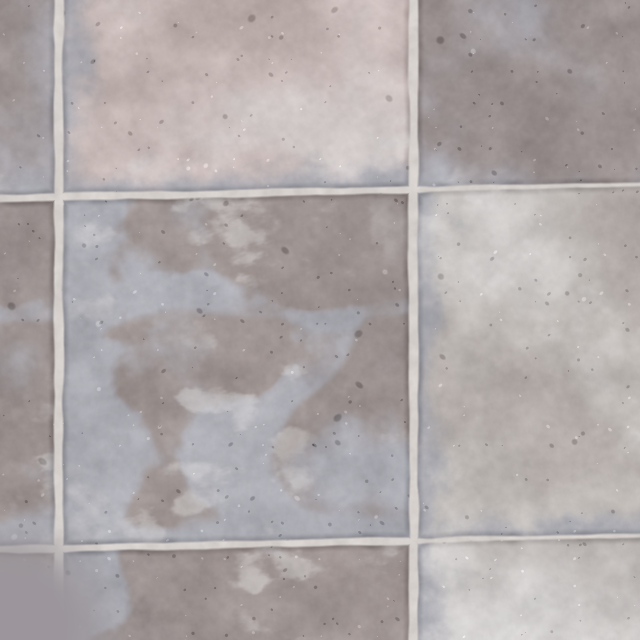
Write a three.js fragment shader that draws this texture.

```glsl
#define TILE vec2(0.554, 0.549)
#define ORIGIN vec2(0.092, 0.141)
#define ROW_TILT 0.022
#define JOINT_HALF vec2(0.0068, 0.0056)
#define JOINT_WOBBLE 0.005
#define SOFT 0.0025
#define GRAIN 0.055
#define PIT_LAYERS 3

varying vec2 vUv;

const vec3 GROUT = vec3(0.835, 0.815, 0.80);
const vec3 BLUE_GREY = vec3(0.67, 0.67, 0.70);
const vec3 BROWN = vec3(0.595, 0.55, 0.535);
const vec3 MAUVE = vec3(0.635, 0.61, 0.62);
const vec3 BEIGE = vec3(0.755, 0.735, 0.72);
const vec3 PINK = vec3(0.79, 0.735, 0.725);
const vec3 CHALK = vec3(0.82, 0.81, 0.81);

float hash(vec2 p) {
  return fract(sin(dot(p, vec2(127.1, 311.7))) * 43758.5453);
}

float noise(vec2 p) {
  vec2 i = floor(p), f = fract(p);
  f = f * f * (3.0 - 2.0 * f);
  return mix(mix(hash(i), hash(i + vec2(1.0, 0.0)), f.x),
             mix(hash(i + vec2(0.0, 1.0)), hash(i + 1.0), f.x), f.y);
}

float fbm(vec2 p) {
  float sum = 0.0, amp = 0.5;
  for (int k = 0; k < 5; k++) {
    sum += amp * noise(p);
    p = mat2(1.6, 1.2, -1.2, 1.6) * p + 7.3;
    amp *= 0.5;
  }
  return sum;
}

// Small scattered pits and chips, one candidate per cell
float pits(vec2 p, float cells, float share) {
  vec2 id = floor(p * cells);
  vec2 at = 0.3 + 0.4 * vec2(hash(id + 3.1), hash(id + 8.7));
  vec2 d = fract(p * cells) - at;
  d.x += d.y * (hash(id + 5.5) - 0.5);
  float size = 0.07 + 0.13 * hash(id + 1.9);
  return step(1.0 - share, hash(id)) * (1.0 - smoothstep(size * 0.4, size, length(d)));
}

// Warm stain with a pale cross streak and a winding pale vein
float stain(vec2 q, vec2 p) {
  float cloud = fbm(p * 7.0 + 2.0) - 0.48;
  float bend = 0.63 + 0.11 * sin(q.y * 9.0 + 2.4) + 0.25 * cloud;
  float vein = (1.0 - smoothstep(0.05, 0.15, abs(q.x - bend))) * (1.0 - smoothstep(0.6, 0.72, q.y));
  float streak = 1.0 - smoothstep(0.01, 0.07, abs(q.y - 0.68 + 0.2 * cloud));
  float inner = smoothstep(0.08, 0.24, q.x + 0.3 * cloud) * smoothstep(0.0, 0.1, q.y);
  float corner = smoothstep(0.65, 0.85, q.x) * (1.0 - smoothstep(0.2, 0.42, q.y));
  float v = inner - 0.75 * vein - 0.55 * streak - 0.6 * corner + 1.9 * cloud;
  return smoothstep(0.25, 0.8, v);
}

vec3 tileColor(vec2 id, vec2 q, vec2 p) {
  float cloud = fbm(p * 5.0 + id * 4.0);
  float fine = fbm(p * 22.0 + 11.0);
  bool pale = id.x > 0.5 ? id.y < 0.5 : (id.x > -0.5 && id.y > 0.5);
  vec3 c;
  if (pale) {
    // Light body with a cool rim on the left and bottom
    vec3 body = id.y > 0.5 ? PINK : mix(BEIGE, CHALK, id.y < -0.5 ? 0.6 : 0.0);
    body = mix(body, CHALK, 0.6 * smoothstep(0.48, 0.68, cloud));
    body = mix(body, BROWN, 0.3 * smoothstep(0.52, 0.3, cloud));
    float rim = min(q.x, q.y * 1.2) + 0.16 * (fine - 0.5);
    c = mix(BLUE_GREY, body, smoothstep(0.0, 0.12, rim));
  } else if (id.y > 0.5) {
    c = mix(MAUVE, BLUE_GREY, smoothstep(0.42, 0.62, cloud));
    c = mix(c, BROWN, 0.55 * smoothstep(0.5, 0.34, cloud));
  } else {
    c = mix(BLUE_GREY, BROWN, stain(q, p) * (0.85 + 0.3 * (cloud - 0.5)));
  }
  // Chalky scuffs and mottling
  float scuff = smoothstep(0.57, 0.72, fbm(vec2(p.x * 13.0, p.y * 19.0) + 31.0));
  c = mix(c, CHALK, 0.5 * scuff * smoothstep(0.35, 0.6, cloud));
  c += 0.13 * (fine - 0.48) + 0.08 * (cloud - 0.48);
  c += GRAIN * (fbm(p * 95.0) - 0.48);
  for (int k = 0; k < PIT_LAYERS; k++) {
    float n = float(k);
    c -= 0.13 * pits(p + n * 0.37, 24.0 + 17.0 * n, 0.07);
    c += 0.10 * pits(p + n * 0.53 + 4.0, 29.0 + 19.0 * n, 0.06);
  }
  return c;
}

void main() {
  vec2 p = vUv;
  vec2 wobble = vec2(fbm(p * 11.0), fbm(p * 11.0 + 40.0)) - 0.48;
  vec2 g = (p - vec2(0.0, ROW_TILT * p.x) + JOINT_WOBBLE * wobble - ORIGIN) / TILE;
  vec2 id = floor(g), q = fract(g);
  vec3 c = tileColor(id, q, p);

  // Hand-filled joints with dirty, shaded edges
  vec2 width = JOINT_HALF * (0.8 + 0.45 * noise(p * 24.0));
  width.y *= 1.0 - 0.4 * smoothstep(0.64, 0.68, p.x);
  vec2 gap = min(q, 1.0 - q) * TILE - width;
  float d = min(gap.x, gap.y);
  c -= 0.10 * (1.0 - smoothstep(0.0, 0.011, d)) * (0.5 + noise(p * 45.0));
  vec3 grout = GROUT + 0.10 * (fbm(p * 60.0) - 0.48);
  c = mix(grout, c, smoothstep(-SOFT, SOFT, d));

  // Blurred grey shape in the lower left corner
  float blur = 1.0 - smoothstep(0.08, 0.19, length(p - vec2(0.02, 0.02)));
  c = mix(c, vec3(0.61, 0.59, 0.61), blur);
  gl_FragColor = vec4(clamp(c, 0.0, 1.0), 1.0);
}
```
